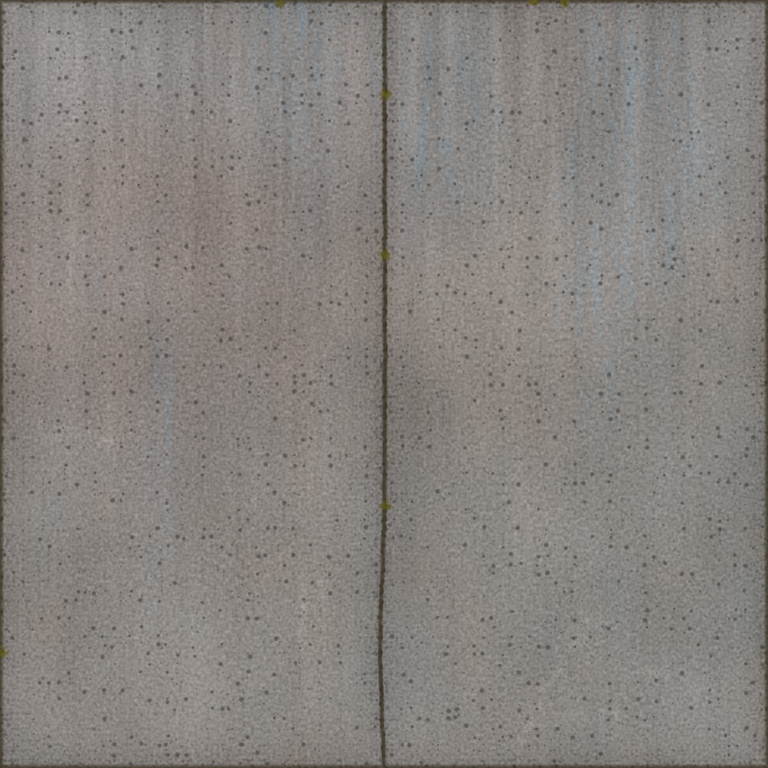
This texture is drawn by a Shadertoy shader. Its source:

```glsl
// Two weathered concrete slabs divided by a dark, mossy vertical joint.
// Gradient noise builds stains, mineral runs and grain; jittered cells scatter
// the pits, and distance functions place the joints and pale scuffs.

vec2 hash2(vec2 p) {
    p = vec2(dot(p, vec2(127.1, 311.7)), dot(p, vec2(269.5, 183.3)));
    return fract(sin(p) * 43758.5);
}

float gradientNoise(vec2 p) {
    vec2 i = floor(p), f = fract(p);
    vec2 u = f * f * f * (f * (f * 6.0 - 15.0) + 10.0);
    vec2 e = vec2(0.0, 1.0);
    float a = dot(hash2(i) * 2.0 - 1.0, f);
    float b = dot(hash2(i + e.yx) * 2.0 - 1.0, f - e.yx);
    float c = dot(hash2(i + e.xy) * 2.0 - 1.0, f - e.xy);
    float d = dot(hash2(i + e.yy) * 2.0 - 1.0, f - e.yy);
    return mix(mix(a, b, u.x), mix(c, d, u.x), u.y);
}

float fbm(vec2 p) {
    float sum = 0.0, amp = 0.6;
    for (int i = 0; i < 5; i++) {
        sum += amp * gradientNoise(p);
        p = mat2(1.6, 1.2, -1.2, 1.6) * p + 7.3;
        amp *= 0.55;
    }
    return sum;
}

// Soft elliptical patch, one at its centre
float patchAt(vec2 uv, vec2 centre, vec2 radius) {
    vec2 d = (uv - centre) / radius;
    return exp(-dot(d, d));
}

float segmentDistance(vec2 p, vec2 a, vec2 b) {
    vec2 ab = b - a;
    return length(p - a - ab * clamp(dot(p - a, ab) / dot(ab, ab), 0.0, 1.0));
}

// Sparse round holes, one candidate per jittered cell
float pits(vec2 p, float keep) {
    vec2 cell = floor(p);
    vec2 centre = 0.3 + 0.4 * hash2(cell);
    vec2 rnd = hash2(cell + 53.0);
    float radius = mix(0.12, 0.28, rnd.y);
    return step(rnd.x, keep) * (1.0 - smoothstep(radius * 0.4, radius + 0.1, length(fract(p) - centre)));
}

void mainImage(out vec4 fragColor, in vec2 fragCoord) {
    vec2 uv = fragCoord / iResolution.xy;

    // Broad tone: cool top, rosy left, olive grey lower right
    vec3 col = vec3(0.548, 0.529, 0.514);
    col += vec3(0.022, 0.034, 0.042) * patchAt(uv, vec2(0.1, 0.98), vec2(0.3, 0.2));
    col += vec3(0.024, 0.003, -0.002) * patchAt(uv, vec2(0.16, 0.66), vec2(0.3, 0.25));
    col += vec3(0.03, 0.018, 0.01) * patchAt(uv, vec2(0.68, 0.58), vec2(0.17, 0.22));
    col += vec3(-0.022, -0.009, -0.01) * patchAt(uv, vec2(0.85, 0.25), vec2(0.35, 0.25));
    col -= 0.035 * patchAt(uv, vec2(0.34, 0.66), vec2(0.1, 0.28));
    col -= 0.04 * patchAt(uv, vec2(0.55, 0.43), vec2(0.07, 0.13));
    col -= 0.03 * patchAt(uv, vec2(0.11, 0.49), vec2(0.09, 0.07));
    col -= 0.025 * patchAt(uv, vec2(0.74, 0.92), vec2(0.12, 0.1));
    col += 0.075 * fbm(uv * vec2(6.0, 5.0) + 3.0);
    col += vec3(0.03, 0.002, -0.012) * fbm(uv * vec2(9.0, 6.0) + 31.0);

    // Vertical runs, strongest near the top, with pale blue deposits
    float runs = gradientNoise(vec2(uv.x * 38.0, uv.y * 2.0 + 4.0))
               + 0.6 * gradientNoise(vec2(uv.x * 95.0, uv.y * 5.0));
    col += runs * mix(0.018, 0.065, smoothstep(0.35, 1.0, uv.y));
    float blueZone = patchAt(uv, vec2(0.84, 0.83), vec2(0.09, 0.24))
                   + patchAt(uv, vec2(0.57, 0.82), vec2(0.08, 0.13))
                   + patchAt(uv, vec2(0.38, 0.94), vec2(0.06, 0.14))
                   + 0.6 * patchAt(uv, vec2(0.77, 0.58), vec2(0.05, 0.18))
                   + 0.5 * patchAt(uv, vec2(0.21, 0.45), vec2(0.025, 0.27))
                   + 0.6 * patchAt(uv, vec2(0.11, 0.65), vec2(0.05, 0.06));
    float deposit = smoothstep(-0.1, 0.45, gradientNoise(vec2(uv.x * 75.0, uv.y * 7.0) + 19.0)
                  + 0.5 * gradientNoise(uv * vec2(170.0, 45.0)));
    col += vec3(-0.025, 0.025, 0.06) * min(blueZone, 1.0) * (0.25 + deposit);

    // Worn concentric trowel arcs and pale scuffs
    float arcRadius = length(uv - vec2(0.25, 0.2)) + 0.008 * fbm(uv * 15.0);
    col += 0.016 * sin(arcRadius * 520.0) * patchAt(uv, vec2(0.29, 0.23), vec2(0.07, 0.08));
    vec4 scuffs[6] = vec4[6](
        vec4(0.68, 0.04, 0.76, 0.19), vec4(0.73, 0.07, 0.80, 0.076),
        vec4(0.83, 0.125, 0.90, 0.105), vec4(0.06, 0.435, 0.15, 0.425),
        vec4(0.39, 0.18, 0.40, 0.25), vec4(0.415, 0.18, 0.42, 0.25));
    vec2 bent = uv + 0.018 * vec2(fbm(uv * 12.0), fbm(uv * 12.0 + 40.0));
    for (int i = 0; i < 6; i++) {
        float d = segmentDistance(bent, scuffs[i].xy, scuffs[i].zw);
        float worn = smoothstep(-0.25, 0.4, fbm(uv * 60.0 + float(i)));
        col += worn * (0.05 * exp(-d * 260.0) + 0.035 * exp(-d * 60.0));
    }

    // Joint geometry: wavering centre seam and the slab borders
    float seamX = 0.501 - 0.006 * exp(-pow((uv.y - 0.16) / 0.12, 2.0))
                + 0.002 * gradientNoise(vec2(uv.y * 25.0, 2.0));
    float seam = abs(uv.x - seamX);
    float border = min(min(uv.x, 1.0 - uv.x), min(uv.y, 1.0 - uv.y));
    float joint = min(seam, border);
    float grit = gradientNoise(uv * 150.0);

    // Fine aggregate, pits and grime gathering at the joints
    col += 0.12 * gradientNoise(uv * 245.0) + 0.065 * grit;
    float grime = exp(-joint * 55.0);
    col -= grime * (0.05 + 0.17 * smoothstep(-0.05, 0.4, grit));
    float holes = pits(uv * 85.0, 0.13) + 0.6 * pits(uv * 150.0 + 9.0, 0.1 + 0.3 * grime);
    col = mix(col, vec3(0.25, 0.24, 0.23), 0.6 * min(holes, 1.0));

    // Dark soil with broken edges inside the joints
    float ragged = 0.0025 * grit;
    float seamSoil = 1.0 - smoothstep(0.001, 0.0042, seam + ragged);
    float borderSoil = 1.0 - smoothstep(0.0005, 0.006, border + ragged);
    vec3 soil = vec3(0.25, 0.22, 0.16) + 0.12 * grit;
    col = mix(col, soil, max(seamSoil * 0.88, borderSoil * 0.8));

    // Moss tufts along the seam and borders
    vec2 tufts[7] = vec2[7](vec2(0.503, 0.877), vec2(0.502, 0.667), vec2(0.502, 0.342),
        vec2(0.365, 0.998), vec2(0.695, 0.998), vec2(0.735, 0.997), vec2(0.003, 0.15));
    for (int i = 0; i < 7; i++) {
        float d = length(uv - tufts[i]) + 0.008 * gradientNoise(uv * 190.0);
        col = mix(col, vec3(0.36, 0.33, 0.1) + 0.15 * grit, 0.8 * (1.0 - smoothstep(0.003, 0.009, d)));
    }

    fragColor = vec4(clamp(col, 0.0, 1.0), 1.0);
}
```
